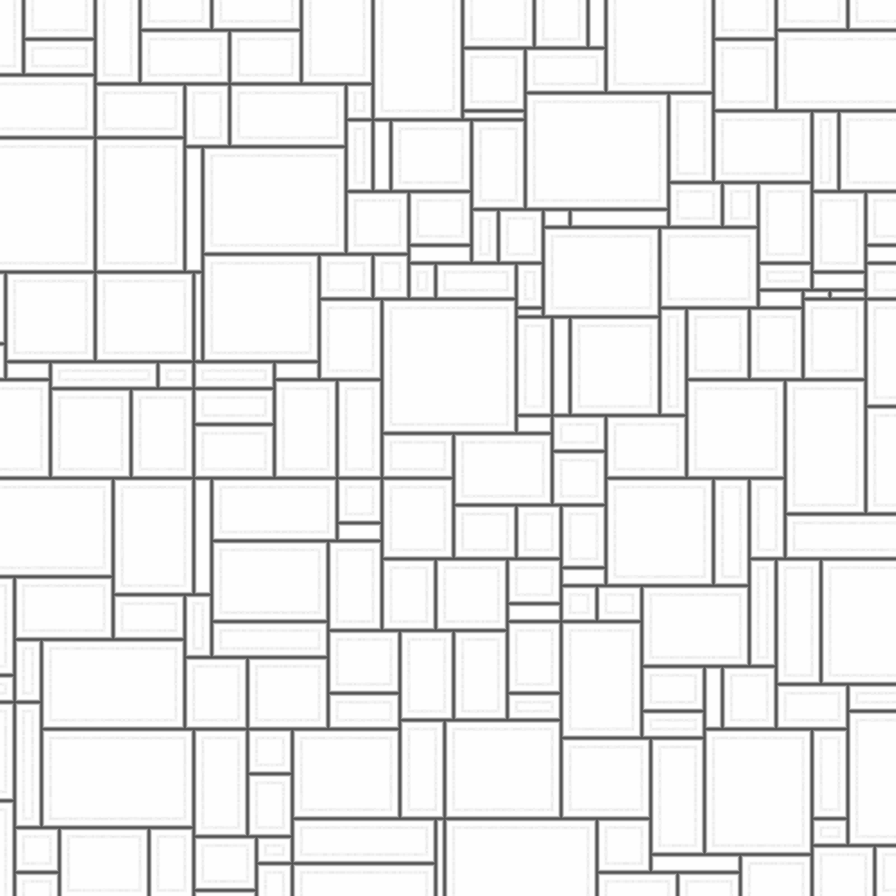
Give the GLSL for this pattern, as a WebGL 1 fragment shader.

```glsl
precision highp float;
// Irregular packing of white rectangles with soft grey joints and faint inset outlines.

#define UNITS 100.0        // lattice units per canvas side
#define CELL 9.0           // mean rectangle side, in units
#define JITTER 4.0         // largest shift of an edge, in units
#define SPLIT_CHANCE 0.32  // share of rectangles cut in two
#define LINE_CORE 0.02     // half width of the dark core, in units
#define LINE_REACH 0.41    // half width including the soft rim, in units
#define INSET 1.0          // distance of the inner outline, in units
#define INSET_WIDTH 0.32   // half width of the inner outline, in units
#define GRAIN 400.0        // grains per canvas side in the inner outline

uniform vec2 u_resolution;

const vec3 PAPER = vec3(0.996);
const vec3 INK = vec3(0.325);
const vec3 FAINT = vec3(0.915);

float hash(vec2 p) {
  vec3 q = fract(vec3(p.xyx) * vec3(0.1031, 0.1030, 0.0973));
  q += dot(q, q.yzx + 33.33);
  return fract((q.x + q.y) * q.z);
}

// Whole-unit position of the edge through a grid vertex, along one axis.
float edgeAt(vec2 vertex, float coord) {
  float shift = floor(hash(vertex + 57.0) * (2.0 * JITTER + 1.0)) - JITTER;
  return coord * CELL + shift;
}

// Rectangle (left, bottom, right, top) of a cell. Vertices carry horizontal
// and vertical edges in turn, so the rectangles interlock without gaps.
vec4 cellRect(vec2 id) {
  vec2 a = id, b = id + vec2(1.0, 0.0);
  vec2 c = id + 1.0, d = id + vec2(0.0, 1.0);
  if (mod(id.x + id.y, 2.0) < 0.5) {
    return vec4(edgeAt(d, d.x), edgeAt(a, a.y), edgeAt(b, b.x), edgeAt(c, c.y));
  }
  return vec4(edgeAt(a, a.x), edgeAt(b, b.y), edgeAt(c, c.x), edgeAt(d, d.y));
}

// Cuts some rectangles across their longer side and keeps the part around p.
vec4 splitRect(vec4 r, vec2 id, vec2 p) {
  vec2 size = r.zw - r.xy;
  float longer = max(size.x, size.y);
  if (longer < 6.0 || hash(id + 211.0) > SPLIT_CHANCE) return r;
  float cut = floor(longer * mix(0.17, 0.83, hash(id + 419.0)));
  if (size.x > size.y) {
    cut += r.x;
    if (p.x < cut) r.z = cut; else r.x = cut;
  } else {
    cut += r.y;
    if (p.y < cut) r.w = cut; else r.y = cut;
  }
  return r;
}

// Finds the rectangle that holds p among the nearby cells.
vec4 findRect(vec2 p) {
  vec2 base = floor(p / CELL);
  vec4 found = vec4(p - CELL, p + CELL);
  for (int j = -1; j <= 1; j++) {
    for (int i = -1; i <= 1; i++) {
      vec2 id = base + vec2(float(i), float(j));
      vec4 r = cellRect(id);
      if (all(greaterThanEqual(p, r.xy)) && all(lessThan(p, r.zw))) {
        found = splitRect(r, id, p);
      }
    }
  }
  return found;
}

void main() {
  float side = min(u_resolution.x, u_resolution.y);
  vec2 uv = gl_FragCoord.xy / side;
  vec2 p = uv * UNITS + 0.37;
  float pixel = UNITS / side;

  vec4 r = findRect(p);
  vec2 gap = min(p - r.xy, r.zw - p);
  float border = min(gap.x, gap.y);
  vec2 size = r.zw - r.xy;

  // Faint, grainy inner outline, left out in narrow slivers.
  float outline = 1.0 - smoothstep(0.0, max(INSET_WIDTH, pixel), abs(border - INSET));
  outline *= step(2.5, min(size.x, size.y));
  outline *= mix(0.45, 1.0, hash(floor(uv * GRAIN)));
  vec3 color = mix(PAPER, FAINT, outline);

  // Dark joints between the rectangles.
  float joint = 1.0 - smoothstep(LINE_CORE, max(LINE_REACH, pixel), border);
  color = mix(color, INK, joint);

  gl_FragColor = vec4(color, 1.0);
}
```
